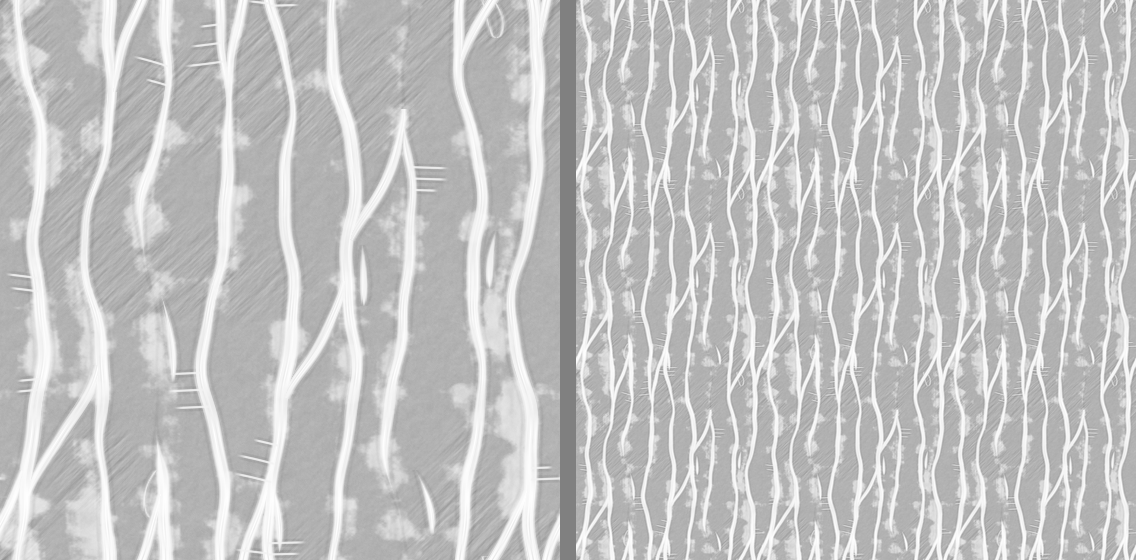
Left: one tile. Right: repeated 3 by 3.
This texture is drawn by a Shadertoy shader. Its source:

```glsl
// Pale bark-like relief: wavy white vertical ridges that fork and join on grey,
// with mossy brush patches beside them, short paired scratches and fine embossing.
// Ridges are periodic curves, and all noise wraps, so the square tiles seamlessly.
#define STRANDS 9.0
#define BRANCHES 7
#define SLIVERS 7
#define SCRATCH_GROUPS 10
#define RIDGE_WIDTH 0.0100
#define GREY 0.693
#define MOSS_TONE 0.885
#define RIDGE_TONE 0.975
#define RELIEF 0.26
#define MOSS_AMOUNT 0.56

const float TAU = 6.2831853;

float hash(vec2 p) {
    vec3 q = fract(p.xyx * 0.1031);
    q += dot(q, q.yzx + 33.33);
    return fract((q.x + q.y) * q.z);
}

// Value noise that repeats after `period` cells
float noise(vec2 p, vec2 period) {
    vec2 i = floor(p), f = fract(p);
    f = f * f * (3.0 - 2.0 * f);
    vec2 a = mod(i, period), b = mod(i + 1.0, period);
    return mix(mix(hash(a), hash(vec2(b.x, a.y)), f.x),
               mix(hash(vec2(a.x, b.y)), hash(b), f.x), f.y);
}

float fbm(vec2 p, vec2 cells) {
    float sum = 0.0, gain = 0.5;
    for (int i = 0; i < 5; i++) {
        sum += gain * noise(p * cells, cells);
        cells *= 2.0;
        gain *= 0.56;
    }
    return sum / 1.07;
}

// Centre line of a ridge; index STRANDS is index 0 moved one tile right
float strandX(float index, float y) {
    float id = mod(index, STRANDS);
    float phase = TAU * hash(vec2(id, 3.0));
    float x = (index + 0.5 + 0.35 * (hash(vec2(id, 7.0)) - 0.5)) / STRANDS;
    x += 0.017 * sin(TAU * y + phase) + 0.010 * sin(2.0 * TAU * y + 2.3 * phase);
    return x + 0.006 * sin(3.0 * TAU * y + 4.1 * phase) + 0.002 * sin(7.0 * TAU * y + phase);
}

// A branch runs from one ridge to the next as t goes from 0 to 1
float branchX(float index, float y, float t, float len) {
    float s = smoothstep(0.0, 1.0, t);
    return mix(strandX(index, y), strandX(index + 1.0, y), s);
}

float wrapDelta(float d) { return d - round(d); }

// Embossed brush strokes: two diagonal directions and a fine grain
float strokeHeight(vec2 p) {
    float rising = fbm(vec2(p.x - p.y, p.y), vec2(64.0, 14.0));
    float falling = fbm(vec2(p.x + p.y, p.y), vec2(56.0, 16.0));
    float choice = smoothstep(0.35, 0.65, noise(p * 6.0, vec2(6.0)));
    return mix(rising, falling, choice) + 0.5 * fbm(p, vec2(48.0));
}

void mainImage(out vec4 fragColor, in vec2 fragCoord) {
    vec2 p = fragCoord / iResolution.xy;
    float edge = 1.0, across = 0.0, halo = 0.0, step1 = 0.002;

    // Long ridges; every fourth one tapers off and leaves a gap
    for (float i = 0.0; i < STRANDS; i++) {
        float x = strandX(i, p.y);
        float slope = (strandX(i, p.y + step1) - x) / step1;
        float dx = wrapDelta(p.x - x);
        float d = abs(dx) * inversesqrt(1.0 + slope * slope);
        float w = RIDGE_WIDTH * (0.55 + 0.75 * noise(vec2(i, p.y * 6.0), vec2(64.0, 6.0)));
        if (mod(i, 4.0) == 2.0) {
            float t = fract(p.y - hash(vec2(i, 19.0)));
            w = mix(-0.006, w, smoothstep(0.0, 0.25, t) * smoothstep(0.8, 0.68, t));
        }
        if (d - w < edge) { edge = d - w; across = dx; }
        float side = 0.05 * (hash(vec2(i, 11.0)) - 0.5);
        float reach = (dx - side) / 0.037;
        float along = noise(vec2(i + 20.0, p.y * 5.0), vec2(64.0, 5.0));
        halo = max(halo, exp(-reach * reach) * (0.4 + 0.75 * along));
    }

    // Forking branches
    for (int k = 0; k < BRANCHES; k++) {
        float id = float(k), index = mod(id * 4.0 + 1.0, STRANDS);
        float len = mix(0.24, 0.42, hash(vec2(id, 31.0)));
        float y0 = hash(vec2(id, 37.0));
        float t = fract(p.y - y0) / len;
        if (t > 1.0) continue;
        float x = branchX(index, p.y, t, len);
        float slope = (branchX(index, p.y + step1, t + step1 / len, len) - x) / step1;
        float dx = wrapDelta(p.x - x);
        float w = RIDGE_WIDTH * mix(0.45, 0.9, sin(t * 3.14159));
        float e = abs(dx) * inversesqrt(1.0 + slope * slope) - w;
        if (e < edge) { edge = e; across = dx; }
    }

    // Loose bowed slivers; every third one is a hollow leaf
    for (int k = 0; k < SLIVERS; k++) {
        float id = float(k);
        vec2 centre = vec2(hash(vec2(id, 41.0)), hash(vec2(id, 43.0)));
        float len = mix(0.07, 0.17, hash(vec2(id, 47.0)));
        float y = wrapDelta(p.y - centre.y) / len;
        if (abs(y) > 0.5) continue;
        float lean = hash(vec2(id, 53.0)) - 0.5;
        float dx = wrapDelta(p.x - centre.x - lean * (0.06 * y + 0.08 * y * y));
        float taper = sqrt(max(0.0, 1.0 - 4.0 * y * y));
        float e = abs(dx) - mix(-0.005, 0.011, taper * (0.7 - 0.5 * y));
        if (mod(id, 3.0) == 1.0) e = max(abs(abs(dx) - 0.014 * taper) - 0.0015, abs(y) * len - 0.49 * len);
        if (e < edge) { edge = e; across = dx; }
    }

    // Thin scratches in groups, growing sideways out of a ridge
    float scratch = 0.0, shade = 0.0;
    for (int k = 0; k < SCRATCH_GROUPS; k++) {
        float id = float(k), y = hash(vec2(id, 61.0));
        float index = floor(STRANDS * hash(vec2(id, 67.0)));
        float side = hash(vec2(id, 71.0)) < 0.5 ? -1.0 : 1.0;
        float tilt = 0.5 * (hash(vec2(id, 73.0)) - 0.4);
        for (float j = 0.0; j < 2.0 + mod(id, 2.0); j++) {
            float yj = y + j * mix(0.018, 0.035, hash(vec2(id, 79.0)));
            float len = mix(0.04, 0.075, hash(vec2(id, 83.0 + j)));
            float x = side * wrapDelta(p.x - strandX(index, yj));
            float d = wrapDelta(p.y - yj) - tilt * x + 3.0 * x * (x - len) * tilt;
            float ends = smoothstep(-0.002, 0.003, x) * smoothstep(len, len * 0.7, x);
            scratch = max(scratch, ends * smoothstep(0.0032, 0.0006, abs(d)));
            shade = max(shade, ends * smoothstep(0.004, 0.001, abs(abs(d) - 0.0045)));
        }
    }

    // Grey ground with embossed strokes
    float relief = strokeHeight(p + vec2(-0.0022, 0.0022)) - strokeHeight(p);
    float tone = GREY + RELIEF * relief + 0.02 * (fbm(p, vec2(5.0)) - 0.5);

    // Ragged moss broken up by vertical brush hairs
    float rag = fbm(p, vec2(16.0, 20.0));
    float hairs = noise(p * vec2(150.0, 14.0), vec2(150.0, 14.0));
    float moss = smoothstep(0.30, 0.62, halo * MOSS_AMOUNT + 1.25 * (rag - 0.5) + 0.10 * (hairs - 0.5));
    moss *= 0.62 + 0.5 * fbm(p, vec2(60.0, 40.0)) + 0.2 * (hairs - 0.5);
    tone = mix(tone, MOSS_TONE + 0.5 * RELIEF * relief, clamp(moss, 0.0, 1.0));

    // Grooves, then the bright fibrous ridges
    float groove = (edge - 0.0065) / 0.0025;
    tone -= 0.035 * exp(-groove * groove) + 0.05 * shade;
    float fibre = noise(vec2(across * 420.0, p.y * 18.0), vec2(512.0, 18.0));
    float ridge = smoothstep(0.0035, -0.0035, edge + 0.003 * (fibre - 0.5));
    tone = mix(tone, RIDGE_TONE + 0.05 * (fibre - 0.5), ridge * (0.86 + 0.14 * fibre));
    tone = mix(tone, 0.95, 0.9 * scratch);
    fragColor = vec4(vec3(clamp(tone, 0.0, 1.0)), 1.0);
}
```
